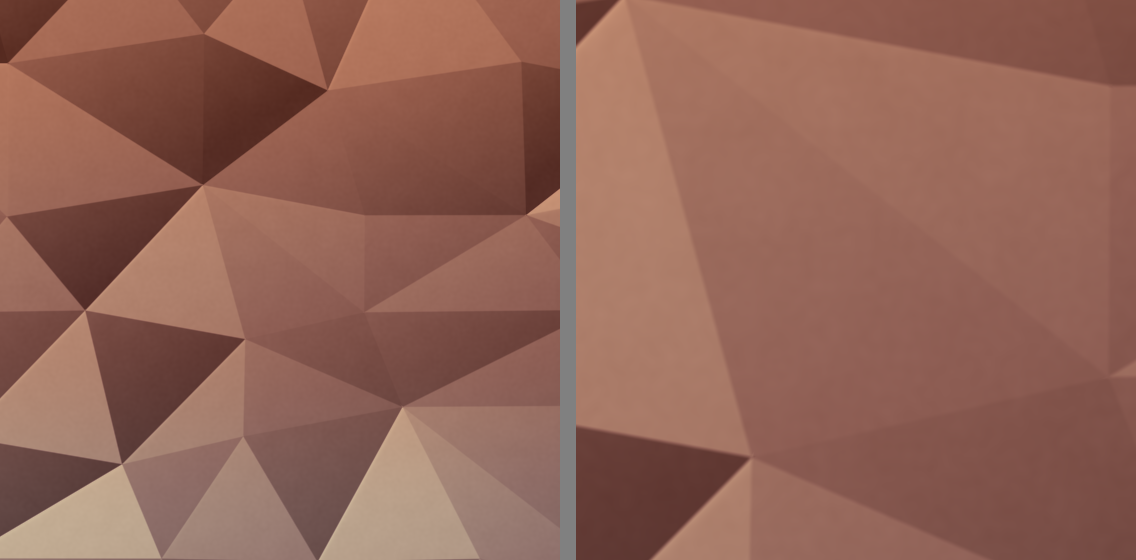
Left, the full canvas; right, a detail of the centre.
Write a WebGL 2 fragment shader that draws this background.

```glsl
#version 300 es
precision highp float;
// Low-poly relief of large triangular facets, copper above fading to grey mauve below.

#define SPACING vec2(0.285, 0.222) // lattice step along and between rows
#define SLANT 0.24                 // leftward shift of each higher row, in steps
#define JITTER 0.48                // vertex displacement range, in steps
#define ALIGNMENT 0.85             // how far vertices snap into shared lines
#define RISING 0.52                // share of cells split by a rising diagonal
#define SEED vec2(37.0, 61.0)
#define LIGHT vec2(-0.54, 0.84)    // direction towards the light
#define RELIEF 0.36                // contrast between facets
#define RIDGE 0.85                 // extra contrast across rising diagonals
#define FALLOFF 1.25               // shading gradient inside a facet
#define SOFTNESS 0.0018            // half width of the facet edges
#define RIM_GAIN 0.22

uniform vec2 u_resolution;
out vec4 fragColor;

vec3 hash3(vec2 p) {
    vec3 q = fract(p.xyx * vec3(0.1031, 0.1030, 0.0973));
    q += dot(q, q.yxz + 33.33);
    return fract((q.xxy + q.yzz) * q.zyx);
}

float cross2(vec2 a, vec2 b) { return a.x * b.y - a.y * b.x; }

float cornerSlope(vec2 cell, vec2 corner, vec2 f) {
    return dot(hash3(cell + corner + 200.0).xy * 2.0 - 1.0, f - corner);
}

float gradientNoise(vec2 p) {
    vec2 cell = floor(p), f = fract(p);
    vec2 u = f * f * f * (f * (f * 6.0 - 15.0) + 10.0);
    float low = mix(cornerSlope(cell, vec2(0, 0), f), cornerSlope(cell, vec2(1, 0), f), u.x);
    float high = mix(cornerSlope(cell, vec2(0, 1), f), cornerSlope(cell, vec2(1, 1), f), u.x);
    return mix(low, high, u.y);
}

// Displaced lattice vertex: position in xy, height in z
vec3 latticeVertex(vec2 id) {
    vec3 h = hash3(id + SEED) - 0.5;
    vec2 snapped = floor(h.xy * 2.0 + 0.5) * 0.5;
    vec2 shift = JITTER * mix(h.xy, snapped, ALIGNMENT);
    return vec3((id - vec2(SLANT * id.y, 0.0) + shift) * SPACING, h.z);
}

// Signed distance to the line a-b, positive on its left
float edgeDistance(vec2 p, vec2 a, vec2 b) {
    return cross2(normalize(b - a), p - a);
}

// Bright bevel along an edge that faces the light
float edgeRim(float d, vec2 a, vec2 b) {
    vec2 along = normalize(b - a);
    float facing = smoothstep(0.1, 0.7, dot(vec2(along.y, -along.x), LIGHT));
    return facing * exp(-abs(d) / 0.0028);
}

// Tone, rim light and 1, all weighted by the coverage of the facet a-b-c
vec3 facet(vec2 p, vec3 a, vec3 b, vec3 c, float bias) {
    vec3 d = vec3(edgeDistance(p, a.xy, b.xy), edgeDistance(p, b.xy, c.xy),
                  edgeDistance(p, c.xy, a.xy));
    float coverage = smoothstep(-SOFTNESS, SOFTNESS, min(d.x, min(d.y, d.z)));

    // Slope of the plane through the three vertices
    vec3 ab = b - a, ac = c - a;
    vec2 slope = vec2(ab.z * ac.y - ac.z * ab.y, ac.z * ab.x - ab.z * ac.x)
               / cross2(ab.xy, ac.xy);
    float lit = bias - RELIEF * dot(slope, LIGHT);
    lit *= 0.5 + 0.6 * abs(lit);
    float tone = 0.49 + 0.5 * lit / sqrt(1.0 + lit * lit);

    // Facets dim away from the light, the shaded ones most
    vec2 fromCentre = p - (a.xy + b.xy + c.xy) / 3.0;
    float rim = edgeRim(d.x, a.xy, b.xy) + edgeRim(d.y, b.xy, c.xy) + edgeRim(d.z, c.xy, a.xy);
    rim *= smoothstep(0.55, 0.80, tone);
    tone += FALLOFF * dot(fromCentre, LIGHT) * mix(1.2, 0.3, tone);
    return vec3(tone, rim, 1.0) * coverage;
}

vec3 toneRamp(float tone, vec3 shadow, vec3 middle, vec3 light) {
    return tone < 0.5 ? mix(shadow, middle, tone * 2.0) : mix(middle, light, tone * 2.0 - 1.0);
}

void main() {
    vec2 p = gl_FragCoord.xy / u_resolution.y;

    // Blend the facets of the surrounding lattice cells by coverage
    vec2 steps = p / SPACING;
    vec2 base = floor(vec2(steps.x + SLANT * steps.y, steps.y));
    vec3 sum = vec3(0.0);
    for (int j = -1; j <= 1; j++) {
        for (int i = -1; i <= 1; i++) {
            vec2 id = base + vec2(i, j);
            vec3 a = latticeVertex(id);
            vec3 b = latticeVertex(id + vec2(1, 0));
            vec3 c = latticeVertex(id + vec2(0, 1));
            vec3 e = latticeVertex(id + vec2(1, 1));
            vec3 choice = hash3(id + SEED + 91.0);
            float ridge = RIDGE * choice.x;
            sum += choice.z < RISING
                 ? facet(p, a, b, e, ridge) + facet(p, a, e, c, -ridge)
                 : facet(p, a, b, c, 0.0) + facet(p, e, c, b, 0.0);
        }
    }
    vec2 surface = sum.xy / max(sum.z, 0.001);
    float tone = clamp(surface.x + RIM_GAIN * surface.y, 0.0, 1.0);

    // Colour ramps for the top, the middle and the bottom
    vec3 copper = toneRamp(tone, vec3(0.34, 0.17, 0.13), vec3(0.60, 0.37, 0.30), vec3(0.78, 0.53, 0.41));
    vec3 clay = toneRamp(tone, vec3(0.33, 0.18, 0.16), vec3(0.56, 0.37, 0.33), vec3(0.78, 0.60, 0.49));
    vec3 mauve = toneRamp(tone, vec3(0.36, 0.26, 0.25), vec3(0.56, 0.44, 0.42), vec3(0.79, 0.71, 0.60));
    vec3 colour = mix(mauve, clay, smoothstep(0.02, 0.42, p.y));
    colour = mix(colour, copper, smoothstep(0.45, 0.90, p.y));

    // Faint mottling
    colour += 0.012 * (gradientNoise(p * 28.0) + gradientNoise(p * 120.0));
    fragColor = vec4(colour, 1.0);
}
```
